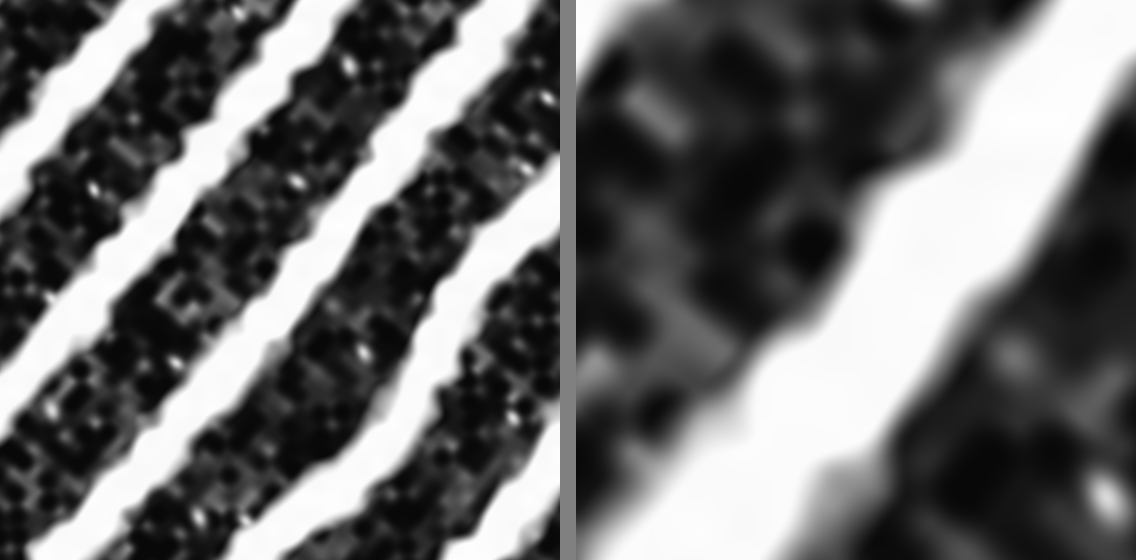
Left, the full canvas; right, a detail of the centre.
A WebGL 1 fragment shader for this pattern:

```glsl
precision highp float;

// Slanted white bands over a dark, mottled ground, like a softly blurred hide.
// A gently bent phase field numbers the bands; noise roughens their edges,
// value noise mottles the ground and a jittered grid scatters bright flecks.

uniform vec2 u_resolution;

const vec4 BAND_PHASE = vec4(1.70, 2.72, -2.50, 0.38); // offset, x, y, x*y
const float BAND_HALF_WIDTH = 0.163;  // in band periods
const float EDGE_SOFTNESS = 0.065;
const float EDGE_ROUGHNESS = 0.11;
const float EDGE_SCALE = 24.0;
const float BEND_AMOUNT = 0.10;       // extra sway of the lower right band
const float BEND_FREQUENCY = 6.8;
const float BEND_BAND = 3.0;

const float GRAIN_SCALE = 37.0;
const float PATCH_SCALE = 9.0;
const float GRAIN_GAIN = 0.58;
const float GROUND_LEVEL = 0.03;
const float BAND_LEVEL = 0.995;

const float FLECK_CELLS = 5.0;
const float FLECK_CHANCE = 0.6;
const vec2 FLECK_RADIUS = vec2(0.026, 0.017);
const float FLECK_LEVEL = 0.85;

float hash(vec2 p) {
  return fract(sin(dot(p, vec2(127.1, 311.7))) * 43758.5453);
}

float valueNoise(vec2 p) {
  vec2 cell = floor(p);
  vec2 f = fract(p);
  f = f * f * (3.0 - 2.0 * f);
  float low = mix(hash(cell), hash(cell + vec2(1.0, 0.0)), f.x);
  float high = mix(hash(cell + vec2(0.0, 1.0)), hash(cell + vec2(1.0, 1.0)), f.x);
  return mix(low, high, f.y);
}

vec2 rotate(vec2 p, float angle) {
  float c = cos(angle);
  float s = sin(angle);
  return vec2(c * p.x - s * p.y, s * p.x + c * p.y);
}

// Whole values of the phase lie on the centre lines of the white bands.
float bandPhase(vec2 uv) {
  float phase = dot(BAND_PHASE, vec4(1.0, uv, uv.x * uv.y));
  float along = uv.x + uv.y - 1.0;
  float fromBend = phase - BEND_BAND;
  float bend = cos(BEND_FREQUENCY * (along + 0.1)) * exp(-2.0 * fromBend * fromBend);
  return phase - BEND_AMOUNT * bend;
}

float bandMask(vec2 uv) {
  float distToCentre = abs(fract(bandPhase(uv) + 0.5) - 0.5);
  float rough = valueNoise(rotate(uv, 0.4) * EDGE_SCALE + 7.0) - 0.5;
  float edge = distToCentre - BAND_HALF_WIDTH + EDGE_ROUGHNESS * rough;
  return 1.0 - smoothstep(-EDGE_SOFTNESS, EDGE_SOFTNESS, edge);
}

// Fine mottling whose strength drifts in larger patches.
float groundGrain(vec2 uv) {
  float fine = valueNoise(rotate(uv, 0.7) * GRAIN_SCALE + 31.0);
  float patchy = valueNoise(uv * PATCH_SCALE + 53.0);
  return GROUND_LEVEL + GRAIN_GAIN * pow(fine, 2.4) * (0.45 + 0.55 * patchy);
}

// Soft tilted ellipses, at most one in each grid cell.
float flecks(vec2 uv) {
  vec2 home = floor(uv * FLECK_CELLS);
  float light = 0.0;
  for (int j = -1; j <= 1; j++) {
    for (int i = -1; i <= 1; i++) {
      vec2 cell = home + vec2(float(i), float(j));
      vec2 jitter = vec2(hash(cell + 3.1), hash(cell + 8.7));
      vec2 centre = (cell + 0.1 + 0.8 * jitter) / FLECK_CELLS;
      float tilt = 0.6 + 0.9 * hash(cell + 15.3);
      float size = 0.75 + 0.4 * hash(cell + 21.9);
      vec2 local = rotate(uv - centre, tilt) / (FLECK_RADIUS * size);
      float present = step(hash(cell + 42.5), FLECK_CHANCE);
      light = max(light, present * exp(-2.2 * dot(local, local)));
    }
  }
  return light;
}

void main() {
  vec2 uv = gl_FragCoord.xy / u_resolution;
  float ground = mix(groundGrain(uv), FLECK_LEVEL, flecks(uv));
  float band = BAND_LEVEL - 0.02 * valueNoise(uv * GRAIN_SCALE);
  float shade = mix(ground, band, bandMask(uv));
  gl_FragColor = vec4(vec3(shade), 1.0);
}
```
